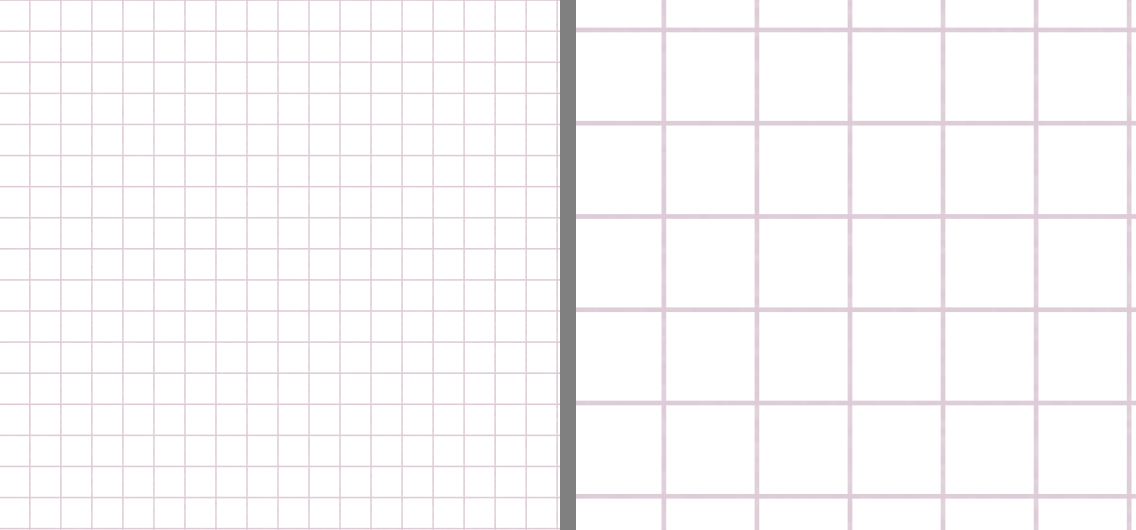
Left: the whole. Right: its middle third, enlarged.
Reproduce this pattern procedurally as a WebGL 2 fragment shader.

```glsl
#version 300 es
precision highp float;
// Square-ruled paper: thin, slightly mottled mauve lines on white.

uniform vec2 u_resolution;
out vec4 fragColor;

// Sine-free hash of a 2D cell, 0 to 1.
float hash(vec2 p) {
    vec3 q = fract(vec3(p.xyx) * 0.1031);
    q += dot(q, q.yzx + 33.33);
    return fract((q.x + q.y) * q.z);
}

// Smooth ink variation along one line; each line has its own seed.
float inkNoise(float along, float line) {
    float cell = floor(along);
    float t = smoothstep(0.0, 1.0, along - cell);
    return mix(hash(vec2(cell, line)), hash(vec2(cell + 1.0, line)), t);
}

// Share of a one-pixel box covered by a line at the given distance.
vec2 lineCoverage(vec2 dist, float halfWidth) {
    return clamp(min(dist + 0.5, halfWidth) - max(dist - 0.5, -halfWidth), 0.0, 1.0);
}

void main() {
    // Canvas position measured from the upper left.
    vec2 uv = gl_FragCoord.xy / u_resolution;
    uv.y = 1.0 - uv.y;

    // Nearest vertical (x) and horizontal (y) rule.
    vec2 pitch = vec2(0.05539, 0.05866);
    vec2 grid = (uv - vec2(0.0533, 0.0002)) / pitch;
    vec2 line = round(grid);
    vec2 dist = abs(grid - line) * pitch * u_resolution;
    vec2 ink = lineCoverage(dist, 0.0014 * u_resolution.x);

    // Uneven ink, stronger on the vertical rules.
    ink.x *= 1.06 - 0.22 * inkNoise(uv.y * 220.0, line.x + 40.0);
    ink.y *= 1.03 - 0.10 * inkNoise(uv.x * 220.0, line.y + 90.0);

    // Crossings keep the ink of both rules without doubling it.
    vec3 paper = vec3(1.0);
    vec3 mauve = vec3(0.868, 0.797, 0.842);
    fragColor = vec4(mix(paper, mauve, min(max(ink.x, ink.y) + 0.2 * min(ink.x, ink.y), 1.0)), 1.0);
}
```
